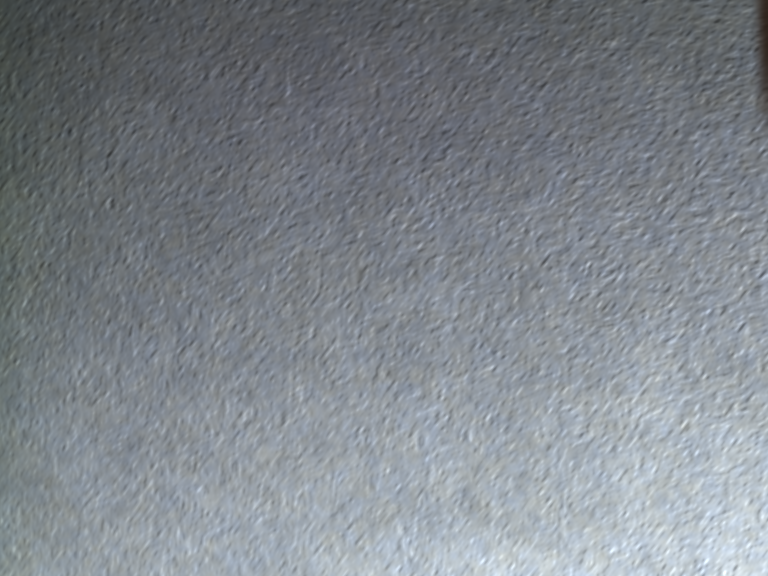
Give the GLSL for this texture, as a Shadertoy shader.

```glsl
// A rough painted wall in dim light, brightening toward the lower right.
// Noise is smeared along a slowly turning direction, then embossed by
// comparing its height on both sides of each point; soft light tints it.

#define GRAIN_SCALE 190.0   // fine bumps per canvas height
#define STREAK_LENGTH 0.0085 // smear length of the bumps
#define RELIEF_STEP 0.0042  // distance between embossed heights
#define RELIEF_GAIN 0.46    // strength of the bumps
#define MOTTLE_GAIN 0.075   // strength of broad uneven patches
#define CHROMA_GAIN 0.035   // strength of blue and yellow blotches
#define STREAK_TAPS 5

// Turned grid keeps noise cells off the canvas axes
const mat2 TURN = mat2(0.8, 0.6, -0.6, 0.8);

float hash(vec2 cell) {
    vec3 q = fract(vec3(cell.xyx) * vec3(0.1031, 0.1030, 0.0973));
    q += dot(q, q.yzx + 33.33);
    return fract((q.x + q.y) * q.z);
}

float noise(vec2 p) {
    vec2 cell = floor(p);
    vec2 f = fract(p);
    f = f * f * (3.0 - 2.0 * f);
    float low = mix(hash(cell), hash(cell + vec2(1.0, 0.0)), f.x);
    float high = mix(hash(cell + vec2(0.0, 1.0)), hash(cell + vec2(1.0, 1.0)), f.x);
    return mix(low, high, f.y);
}

// Two sizes of bumps, averaged along the streak direction
float wallHeight(vec2 p, vec2 along) {
    float sum = 0.0;
    for (int i = 0; i < STREAK_TAPS; i++) {
        float t = float(i) / float(STREAK_TAPS - 1) - 0.5;
        vec2 q = p + along * t * STREAK_LENGTH;
        sum += 0.55 * noise(TURN * q * GRAIN_SCALE + 317.0);
        sum += 0.55 * noise(q * GRAIN_SCALE * 0.55 + 71.0);
    }
    return sum / float(STREAK_TAPS);
}

// Streaks are steep at the lower left and flatten toward the upper right
vec2 streakDirection(vec2 uv, vec2 p) {
    float angle = radians(76.0 - 27.0 * uv.x - 24.0 * uv.y);
    angle += 0.5 * (noise(p * 38.0) - 0.5);
    return vec2(cos(angle), sin(angle));
}

// Broad brightness of the wall
float wallLight(vec2 uv) {
    float bottom = mix(0.66, 0.81, uv.x);
    float top = mix(0.305, 0.38, uv.x);
    float light = mix(bottom, top, pow(uv.y, 0.88));
    light -= 0.10 * exp(-uv.x * 9.0) * (1.0 - 0.5 * uv.y);
    vec2 toGlow = uv - vec2(1.0, 0.08);
    light += 0.05 * exp(-7.0 * dot(toGlow, toGlow));
    return light;
}

// Uneven patches from hand-sized down to a few bumps wide
float patches(vec2 p) {
    float sum = 0.8 * noise(p * 8.0 + 5.0);
    sum += 0.8 * noise(TURN * p * 19.0 + 109.0);
    sum += 0.9 * noise(p * 42.0 + 13.0);
    sum += 1.1 * noise(TURN * p * 80.0 + 223.0);
    return sum - 1.8;
}

// Greenish shadows, bluish midtones, pale cool highlights
vec3 wallTint(float light, vec2 uv) {
    vec3 shadow = vec3(0.945, 1.0, 1.0);
    vec3 middle = vec3(0.957, 1.0, 1.052);
    vec3 bright = vec3(0.948, 1.0, 1.04);
    vec3 tint = mix(shadow, middle, smoothstep(0.32, 0.50, light));
    tint = mix(tint, bright, smoothstep(0.52, 0.75, light));
    vec2 toViolet = (uv - vec2(0.42, 0.88)) * vec2(2.6, 4.5);
    tint += vec3(0.02, -0.01, 0.05) * exp(-dot(toViolet, toViolet));
    tint += vec3(-0.03, 0.01, -0.04) * exp(-uv.x * 14.0);
    return tint;
}

void mainImage(out vec4 fragColor, in vec2 fragCoord) {
    vec2 uv = fragCoord / iResolution.xy;
    vec2 p = fragCoord / iResolution.y;

    // Embossed relief, lit across the streaks
    vec2 along = streakDirection(uv, p);
    vec2 across = vec2(along.y, -along.x);
    vec2 offset = 0.5 * RELIEF_STEP * normalize(across + 0.25 * along);
    float relief = wallHeight(p - offset, along) - wallHeight(p + offset, along);

    // Weak bumps fade a little, leaving separate dents
    relief *= 0.70 + 2.0 * min(abs(relief), 0.25);
    relief *= 0.65 + 0.7 * noise(p * 48.0 + 13.0);
    float roughness = 0.70 + 0.50 * smoothstep(0.0, 0.75, uv.y);
    roughness += 0.15 * smoothstep(0.4, 1.0, uv.x);

    // Light, patches and bumps
    float light = wallLight(uv);
    float shade = light * (1.0 + MOTTLE_GAIN * patches(p));
    shade *= 1.0 + RELIEF_GAIN * roughness * relief;

    // Small blue and yellow blotches
    float blotch = noise(p * 85.0 + 31.0) + noise(TURN * p * 38.0 + 147.0) - 1.0;
    vec3 tint = wallTint(light, uv);
    tint += CHROMA_GAIN * blotch * vec3(-0.6, 0.0, 1.4);
    vec3 color = shade * tint;

    // Dark wooden edge at the upper right
    float edge = smoothstep(0.978, 1.0, uv.x + 0.012 * (uv.y - 0.9));
    edge *= smoothstep(0.72, 0.92, uv.y);
    color = mix(color, vec3(0.17, 0.12, 0.09), 0.9 * edge);

    fragColor = vec4(clamp(color, 0.0, 1.0), 1.0);
}
```
